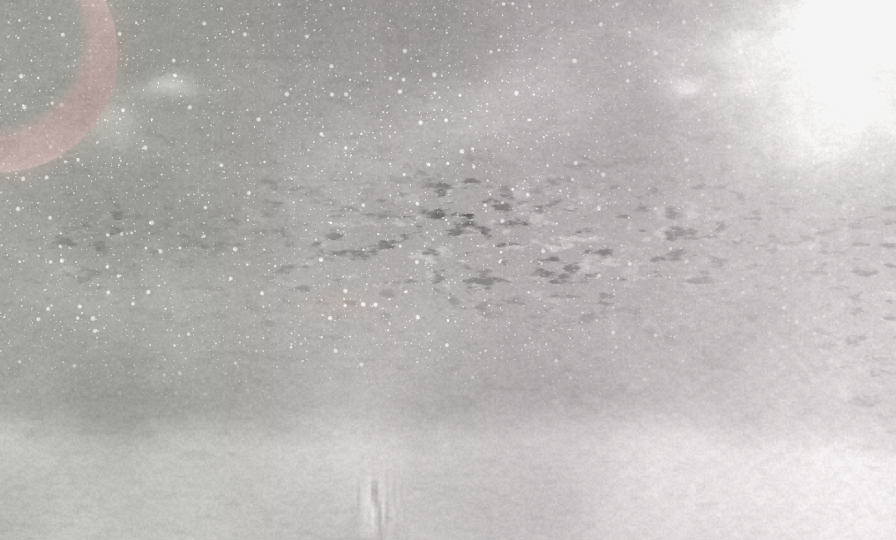
Reproduce this background procedurally as a Shadertoy shader.

```glsl
// Weathered grey sky: pink crescent, pale nebula, fine stars and a misty floor.

// Lengths are in canvas heights, origin at the lower left.
const vec3 SHADE = vec3(0.625, 0.620, 0.610);
const vec3 PINK = vec3(0.755, 0.665, 0.650);
const vec3 MIST = vec3(0.96, 0.96, 0.965);
const vec3 LILAC = vec3(0.006, -0.004, 0.008);
const vec3 MOSS = vec3(-0.006, 0.003, -0.008);
const vec2 DISC_CENTER = vec2(0.0, 0.900);
const float DISC_RADIUS = 0.219;
const vec2 BITE_CENTER = vec2(-0.022, 0.935);
const float BITE_RADIUS = 0.185;
const float GRAIN = 0.045;
const float FLAKES = 0.18;
const float STARS = 0.24;

float hash(vec2 p) {
    vec3 q = fract(p.xyx * 0.1031);
    q += dot(q, q.yzx + 33.33);
    return fract((q.x + q.y) * q.z);
}

float noise(vec2 p) {
    vec2 i = floor(p), f = fract(p);
    f = f * f * (3.0 - 2.0 * f);
    return mix(mix(hash(i), hash(i + vec2(1, 0)), f.x),
               mix(hash(i + vec2(0, 1)), hash(i + vec2(1, 1)), f.x), f.y);
}

float fbm(vec2 p) {
    float sum = 0.0, amp = 0.5;
    for (int i = 0; i < 5; i++) {
        sum += amp * noise(p);
        p = mat2(1.6, 1.2, -1.2, 1.6) * p + 7.3;
        amp *= 0.5;
    }
    return sum;
}

// Soft elliptical spot.
float glow(vec2 p, vec2 center, vec2 size) {
    vec2 d = (p - center) / size;
    return exp(-dot(d, d));
}

// One jittered star per occupied grid cell.
float starLayer(vec2 p, float cells, float density) {
    vec2 id = floor(p * cells), f = fract(p * cells);
    vec2 spot = 0.25 + 0.5 * vec2(hash(id + 11.0), hash(id + 47.0));
    float size = mix(0.10, 0.24, hash(id + 83.0));
    float lit = step(1.0 - density, hash(id + 5.0));
    return lit * (1.0 - smoothstep(size * 0.3, size, length(f - spot)));
}

void mainImage(out vec4 fragColor, in vec2 fragCoord) {
    vec2 p = fragCoord / iResolution.y;
    p.x *= 1.6667 * iResolution.y / iResolution.x;
    float cloud = fbm(p * 5.0) - 0.48;
    vec2 w = p + 0.10 * vec2(cloud, fbm(p * 6.0 + 20.0) - 0.48);

    // Broad light: brighter to the right and along the floor.
    float light = 0.13 * smoothstep(0.75, 1.65, p.x);
    light += 0.13 * (1.0 - smoothstep(0.15, 0.27, w.y));
    light += 0.055 * glow(w, vec2(0.80, 0.42), vec2(0.42, 0.24));
    light += 0.065 * glow(w, vec2(1.55, 0.30), vec2(0.33, 0.34));
    light += 0.07 * glow(w, vec2(0.685, 0.24), vec2(0.12, 0.14));
    light += 0.03 * glow(w, vec2(0.22, 0.47), vec2(0.26, 0.07));
    light += 0.10 * cloud;

    // Drifting clouds and the small wisps beside the disc.
    vec2 tilted = w + vec2(0.0, -0.28 * (w.x - 0.88));
    light += 0.085 * glow(tilted, vec2(0.88, 0.77), vec2(0.23, 0.075));
    light += 0.06 * glow(w, vec2(0.60, 0.63), vec2(0.07, 0.09));
    light += 0.16 * glow(w, vec2(0.305, 0.855), vec2(0.055, 0.018));
    light += 0.10 * glow(p, vec2(0.21, 0.775), vec2(0.055, 0.06));

    // Nebula in the upper right, with ragged filaments.
    float nebula = 1.0 - smoothstep(0.10, 0.34, length((w - vec2(1.64, 0.89)) * vec2(0.9, 1.0)));
    float filament = 1.0 - abs(2.0 * fbm(p * 9.0 + 3.0) - 0.96) * 3.0;
    float veil = glow(w, vec2(1.38, 0.87), vec2(0.24, 0.16));
    light += nebula * (0.17 + 0.25 * cloud) + 0.06 * veil;
    light += 0.05 * veil * max(filament, 0.0);
    light += 0.14 * glow(w, vec2(1.27, 0.835), vec2(0.035, 0.022));

    vec3 color = SHADE + light;
    color += LILAC * smoothstep(0.4, 1.0, p.x) * (1.0 - nebula);
    color += MOSS * (1.0 - smoothstep(0.1, 0.6, p.x));
    color += vec3(0.04, 0.012, 0.0) * glow(w, vec2(0.64, 0.445), vec2(0.055, 0.018));

    // Crescent: disc minus an offset disc, with a faint halo.
    float disc = length(p - DISC_CENTER) - DISC_RADIUS;
    float bite = length(p - BITE_CENTER) - BITE_RADIUS;
    float edge = 1.5 / iResolution.y;
    float inside = 1.0 - smoothstep(-edge, edge, disc);
    float crescent = inside * smoothstep(-0.025, 0.018, bite);
    color += vec3(0.05, 0.015, 0.01) * exp(-max(disc, 0.0) * 45.0) * (1.0 - inside);
    color = mix(color, PINK + 0.25 * cloud, 0.85 * crescent);
    color += 0.035 * inside * exp(-abs(disc) * 120.0);

    // Peeling horizontal flakes, densest across the middle.
    float band = glow(w, vec2(0.93, 0.55), vec2(0.46, 0.11));
    band += 0.9 * glow(w, vec2(0.87, 0.61), vec2(0.05, 0.03));
    band += 0.6 * glow(w, vec2(0.163, 0.57), vec2(0.05, 0.06));
    band += 0.5 * glow(w, vec2(1.64, 0.42), vec2(0.08, 0.18)) + 0.12;
    float flake = fbm(p * vec2(32.0, 75.0));
    color -= FLAKES * band * smoothstep(0.54, 0.76, flake);
    color += 0.5 * FLAKES * band * smoothstep(0.55, 0.75, fbm(p * vec2(35.0, 70.0) + 60.0));

    // Upright scratches near the floor and a faint weave to the right.
    float scratch = noise(p * vec2(150.0, 22.0)) - 0.45;
    color += 0.25 * scratch * glow(p, vec2(0.70, 0.065), vec2(0.035, 0.055));
    float weave = sin(p.x * 150.0 + 3.0 * cloud) * sin(p.y * 170.0 + p.x * 30.0);
    color += 0.009 * weave * smoothstep(0.7, 1.4, p.x) * (1.0 - smoothstep(0.4, 0.65, p.y));

    // Scattered stars fade toward the floor and the right.
    float sky = smoothstep(0.20, 0.42, p.y) * (1.0 - 0.75 * smoothstep(0.8, 1.5, p.x));
    float stars = 0.0;
    for (int i = 0; i < 3; i++) {
        float k = float(i);
        stars += starLayer(p + 3.7 * k, 38.0 + 34.0 * k, 0.16 + 0.06 * k) * (1.0 - 0.2 * k);
    }
    color += STARS * stars * sky * (1.0 - 0.6 * crescent);

    // Paper grain.
    color += GRAIN * (noise(p * 290.0) + 0.5 * noise(p * vec2(90.0, 170.0)) - 0.75);
    fragColor = vec4(clamp(color, vec3(0.0), MIST), 1.0);
}
```
